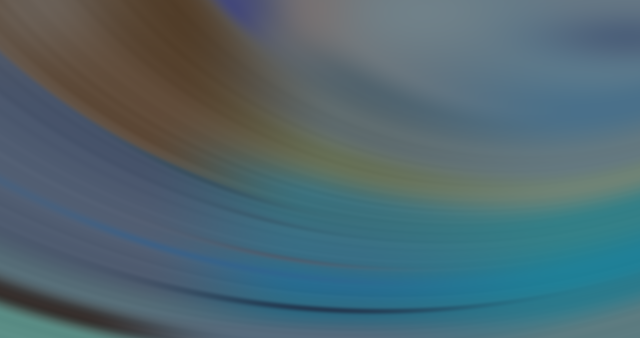
Reproduce this background procedurally as a Shadertoy shader.

```glsl
// Soft motion-blurred arcs of brown, slate and teal sweeping across the canvas.

#define FOCUS vec2(1.98, 0.0)    // point where all arcs converge
#define DRIFT vec2(-0.93, -2.0)  // shift of an arc's centre as it grows
#define GROWTH 3.0               // radius of an arc per unit of its depth
#define RIM 0.671                // depth of the crisp brown edge
#define BLUE_LINE 0.838
#define DARK_LINE 0.921
#define STREAKS 0.04             // strength of the fine streaks

float hash(float n) { return fract(sin(n * 127.1) * 43758.5453); }

float noise(float x) {
    float i = floor(x);
    return mix(hash(i), hash(i + 1.0), smoothstep(0.0, 1.0, x - i));
}

// Depth of the circle through p, within a family scaled about FOCUS.
float arcDepth(vec2 p) {
    vec2 q = p - FOCUS;
    float k = GROWTH * GROWTH - dot(DRIFT, DRIFT);
    float h = dot(q, DRIFT);
    return (sqrt(h * h + k * dot(q, q)) - h) / k;
}

// Blends to the next colour of a ramp between two depths.
void lay(inout vec3 c, vec3 paint, float d, float from, float to) {
    c = mix(c, paint, smoothstep(from, to, d));
}

float bell(float x, float width) { return exp(-x * x / (width * width)); }

float spot(vec2 p, vec2 centre, vec2 size) {
    vec2 q = (p - centre) / size;
    return exp(-dot(q, q));
}

vec3 leftRamp(float d) {
    vec3 c = vec3(0.38, 0.37, 0.38);
    lay(c, vec3(0.32, 0.24, 0.16), d, 0.40, 0.455);
    lay(c, vec3(0.37, 0.29, 0.22), d, 0.50, 0.59);
    lay(c, vec3(0.36, 0.28, 0.21), d, 0.60, 0.64);
    lay(c, vec3(0.40, 0.34, 0.29), d, 0.65, RIM);
    lay(c, vec3(0.28, 0.33, 0.42), d, RIM - 0.004, RIM + 0.008);
    lay(c, vec3(0.32, 0.37, 0.45), d, 0.70, 0.81);
    lay(c, vec3(0.30, 0.35, 0.43), d, 0.82, 0.91);
    lay(c, vec3(0.34, 0.43, 0.47), d, 0.91, 0.98);
    lay(c, vec3(0.20, 0.17, 0.16), d, 0.985, 1.035);
    lay(c, vec3(0.35, 0.55, 0.52), d, 1.035, 1.08);
    return c;
}

vec3 middleRamp(float d) {
    vec3 c = vec3(0.43, 0.46, 0.48);
    lay(c, vec3(0.31, 0.38, 0.42), d, 0.33, 0.39);
    lay(c, vec3(0.37, 0.42, 0.43), d, 0.39, 0.46);
    lay(c, vec3(0.40, 0.44, 0.34), d, 0.48, 0.545);
    lay(c, vec3(0.23, 0.44, 0.49), d, 0.55, 0.64);
    lay(c, vec3(0.22, 0.43, 0.52), d, 0.66, 0.77);
    lay(c, vec3(0.15, 0.42, 0.56), d, 0.79, 0.85);
    lay(c, vec3(0.17, 0.42, 0.52), d, 0.86, 0.91);
    lay(c, vec3(0.33, 0.41, 0.48), d, 0.92, 1.0);
    return c;
}

vec3 rightRamp(float d) {
    vec3 c = vec3(0.40, 0.47, 0.52);
    lay(c, vec3(0.36, 0.48, 0.55), d, 0.08, 0.20);
    lay(c, vec3(0.29, 0.44, 0.54), d, 0.20, 0.32);
    lay(c, vec3(0.39, 0.47, 0.50), d, 0.34, 0.48);
    lay(c, vec3(0.43, 0.51, 0.46), d, 0.50, 0.57);
    lay(c, vec3(0.20, 0.50, 0.53), d, 0.575, 0.69);
    lay(c, vec3(0.12, 0.50, 0.59), d, 0.72, 0.86);
    lay(c, vec3(0.17, 0.48, 0.55), d, 0.88, 0.95);
    lay(c, vec3(0.36, 0.48, 0.50), d, 0.95, 1.07);
    return c;
}

void mainImage(out vec4 fragColor, in vec2 fragCoord) {
    // Height units, measured down from the top edge
    vec2 p = vec2(fragCoord.x, iResolution.y - fragCoord.y) / iResolution.y;
    float u = fragCoord.x / iResolution.x;
    float d = arcDepth(p);

    // Colours across the arcs; brown reaches further than the slate below it
    float reach = mix(0.27, 0.21, smoothstep(0.54, 0.68, d));
    reach = mix(reach, 0.12, smoothstep(0.94, 1.02, d));
    vec3 col = mix(leftRamp(d), middleRamp(d), smoothstep(reach, reach + 0.27, u));
    col = mix(col, rightRamp(d), smoothstep(0.52, 0.92, u));

    // Soft glows and shadow near the top
    col = mix(col, vec3(0.42, 0.40, 0.38), 0.70 * spot(p, vec2(0.12, 0.0), vec2(0.22, 0.17)));
    col = mix(col, vec3(0.48, 0.43, 0.42), 0.85 * spot(p, vec2(0.94, 0.03), vec2(0.15, 0.14)));
    col = mix(col, vec3(0.45, 0.52, 0.55), 0.75 * spot(p, vec2(1.24, 0.04), vec2(0.26, 0.13)));
    col = mix(col, vec3(0.28, 0.36, 0.47), 0.85 * spot(p, vec2(1.86, 0.11), vec2(0.25, 0.07)));
    float inside = 1.0 - smoothstep(0.412, 0.436, d);
    col = mix(col, vec3(0.25, 0.27, 0.49), 0.9 * inside * spot(p, vec2(0.67, 0.02), vec2(0.13, 0.12)));

    // Thin lines that follow the arcs
    float blueFade = mix(0.3, 0.6, smoothstep(0.05, 0.25, u)) * (1.0 - smoothstep(0.35, 0.75, u));
    col = mix(col, vec3(0.18, 0.37, 0.55), blueFade * bell(d - BLUE_LINE, 0.009));
    col = mix(col, vec3(0.20, 0.29, 0.34), 0.6 * bell(u - 0.31, 0.13) * bell(d - RIM - 0.005, 0.007));
    col = mix(col, vec3(0.24, 0.33, 0.40), 0.4 * bell(u - 0.40, 0.10) * bell(d - 0.715, 0.007));
    col = mix(col, vec3(0.32, 0.33, 0.39), 0.6 * bell(u - 0.43, 0.15) * bell(d - 0.797, 0.007));
    col = mix(col, vec3(0.14, 0.21, 0.30), 0.9 * bell(u - 0.50, 0.22) * bell(d - DARK_LINE, 0.009));

    // Fine streaks, calmer toward the upper right
    float grain = 0.55 * noise(d * 45.0) + 0.45 * noise(d * 120.0) - 0.5;
    col += STREAKS * grain * smoothstep(0.3, 0.6, d) * (1.0 - 0.6 * smoothstep(0.5, 0.9, u));

    fragColor = vec4(col, 1.0);
}
```
